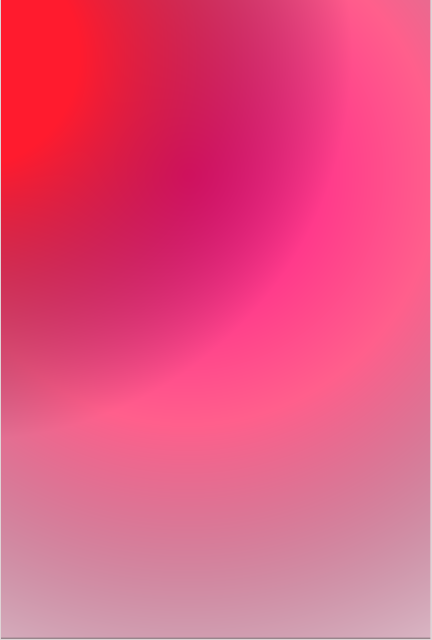
Write a Shadertoy shader that draws this background.

```glsl
#define GLOW_CENTER vec2(0.293, 0.727)
#define GLOW_RADIUS 0.391
#define FADE_RADIUS 0.911
#define RED_CENTER vec2(-0.052, 0.914)
#define RED_CORE 0.176
#define RED_RADIUS 0.602
#define SIDE_WIDTHS vec2(0.0015, 0.0025)
#define BASE_LIGHT 0.0018
#define BASE_DARK 0.0038

const vec3 MAGENTA = vec3(1.000, 0.055, 0.540);
const vec3 PINK    = vec3(1.000, 0.373, 0.549);
const vec3 MAUVE   = vec3(0.431, 0.176, 0.294);
const vec3 BLUSH   = vec3(0.922, 0.820, 0.860);
const vec3 RED     = vec3(1.000, 0.105, 0.180);
const vec3 WINE    = vec3(0.240, 0.060, 0.180);
const vec3 PALE    = vec3(0.870, 0.830, 0.840);
const vec3 GREY    = vec3(0.580, 0.500, 0.530);

// Linear ramp from 0 at a to 1 at b
float ramp(float a, float b, float x) {
    return clamp((x - a) / (b - a), 0.0, 1.0);
}

// Fade that darkens through a shade while it dissolves
vec3 dissolve(vec3 from, vec3 shade, vec3 to, float t) {
    return mix(mix(from, shade, t), to, t);
}

// Antialiased coverage below a limit
float below(float x, float limit, float pixel) {
    return 1.0 - smoothstep(limit - 0.5 * pixel, limit + 0.5 * pixel, x);
}

void mainImage(out vec4 fragColor, in vec2 fragCoord) {
    vec2 p = fragCoord / iResolution.y;
    float width = iResolution.x / iResolution.y;
    float pixel = 1.0 / iResolution.y;

    // Magenta glow opening to pink, then to pale blush
    float glowDist = distance(p, GLOW_CENTER);
    vec3 color = mix(MAGENTA, PINK, ramp(0.0, GLOW_RADIUS, glowDist));
    color = dissolve(color, MAUVE, BLUSH, ramp(GLOW_RADIUS, FADE_RADIUS, glowDist));

    // Red corner light dissolving over the glow
    float redDist = distance(p, RED_CENTER);
    color = dissolve(RED, WINE, color, ramp(RED_CORE, RED_RADIUS, redDist));

    // Thin border on the sides and base
    float sides = max(below(p.x, SIDE_WIDTHS.x, pixel),
                      below(width - p.x, SIDE_WIDTHS.y, pixel));
    color = mix(color, GREY, below(p.y, BASE_DARK, pixel));
    color = mix(color, PALE, max(sides, below(p.y, BASE_LIGHT, pixel)));

    fragColor = vec4(color, 1.0);
}
```
